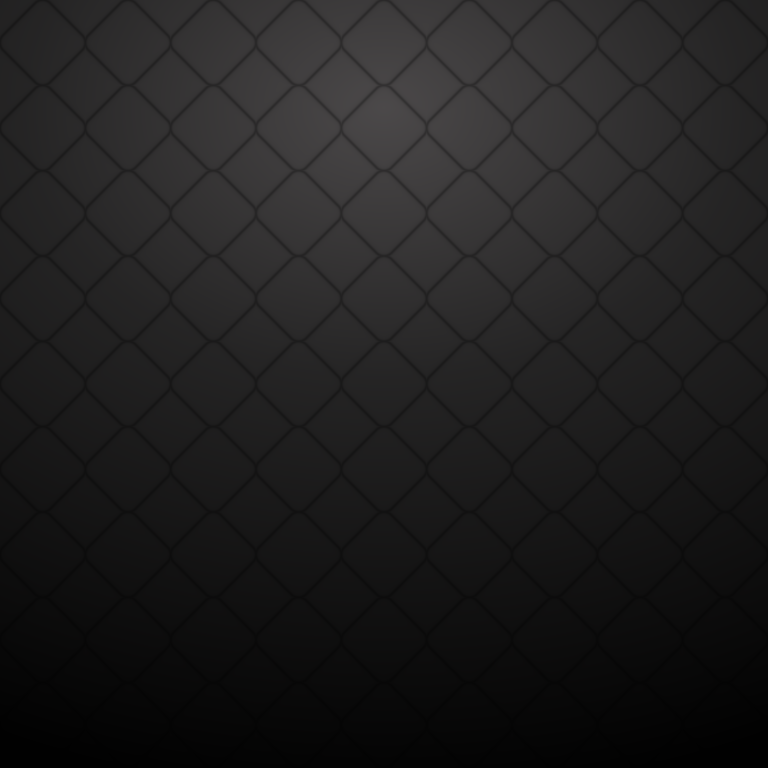
Give the GLSL for this background, as a WebGL 1 fragment shader.

```glsl
precision highp float;
// Dark quilted backdrop: rounded diamond outlines under a soft glow near the top.

uniform vec2 u_resolution;

const float CELLS = 9.0;                        // diamonds across the canvas
const float CORNER_RADIUS = 0.125;              // in cell units
const float SEAM_WIDTH = 0.018;                 // in cell units
const float SEAM_DEPTH = 0.25;
const float SHADE_WIDTH = 0.05;                 // soft shade beside each seam
const float SHADE_DEPTH = 0.06;
const vec2 GLOW_CENTER = vec2(0.5, 0.86);
const vec2 GLOW_SCALE = vec2(0.75, 1.0);        // wider than tall
const float MID_RADIUS = 0.35;
const float OUTER_RADIUS = 0.9;
const vec3 GLOW_COLOR = vec3(0.295, 0.285, 0.288);
const vec3 MID_COLOR = vec3(0.146, 0.143, 0.144);
const vec3 OUTER_COLOR = vec3(0.004);

// Signed distance to a rounded diamond whose tips lie 0.5 from its center.
float roundedDiamond(vec2 p) {
  vec2 q = abs(vec2(p.x + p.y, p.x - p.y)) * 0.70710678;
  float core = (0.5 - CORNER_RADIUS) * 0.70710678;
  vec2 d = q - core;
  return length(max(d, 0.0)) + min(max(d.x, d.y), 0.0) - CORNER_RADIUS;
}

// Bell-shaped falloff around a line.
float softLine(float dist, float width) {
  float t = dist / width;
  return exp(-t * t);
}

vec3 glow(vec2 uv) {
  float r = length((uv - GLOW_CENTER) * GLOW_SCALE);
  vec3 inner = mix(GLOW_COLOR, MID_COLOR, clamp(r / MID_RADIUS, 0.0, 1.0));
  float fade = clamp((r - MID_RADIUS) / (OUTER_RADIUS - MID_RADIUS), 0.0, 1.0);
  return mix(inner, OUTER_COLOR, fade);
}

void main() {
  vec2 uv = gl_FragCoord.xy / u_resolution;
  vec3 color = glow(uv);

  // Repeated seams, never thinner than a pixel
  float dist = roundedDiamond(fract(uv * CELLS) - 0.5);
  float pixel = CELLS / min(u_resolution.x, u_resolution.y);
  float seam = softLine(dist, max(SEAM_WIDTH, pixel));
  float shade = softLine(dist, SHADE_WIDTH);
  color *= 1.0 - SEAM_DEPTH * seam - SHADE_DEPTH * shade;

  gl_FragColor = vec4(color, 1.0);
}
```
